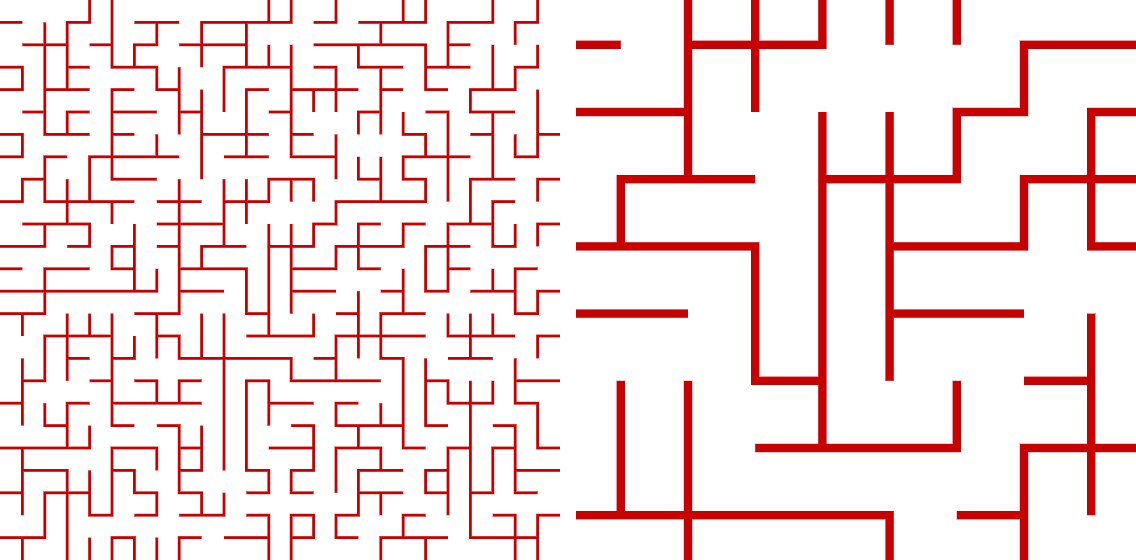
Left, the full canvas; right, a detail of the centre.
Reproduce this pattern procedurally as a WebGL 2 fragment shader.

```glsl
#version 300 es
precision highp float;
precision highp int;
// Draws a square maze of thin red walls on white, one wall per grid post.

uniform vec2 u_resolution;
out vec4 fragColor;

const int   GRID = 25;             // cells along one side
const float HALF_WIDTH = 0.0625;   // half wall thickness, in cells
const int   WALK_STEPS = 14;       // longest closed loop that is opened
const uint  SEED = 71u;
const vec3  PAPER = vec3(1.0);
const vec3  WALL = vec3(0.78, 0.005, 0.005);

uint hash(ivec2 post) {
    uint h = uint(post.x + 64) * 0x9E3779B1u ^ uint(post.y + 64) * 0x85EBCA77u ^ SEED;
    h = (h ^ (h >> 15)) * 0x2C1B3C6Du;
    h = (h ^ (h >> 12)) * 0x297A2D39u;
    return h ^ (h >> 15);
}

// Directions 0..3: right, up, left, down
ivec2 stepFor(int direction) {
    int side = 1 - (direction & 2);
    return (direction & 1) == 0 ? ivec2(side, 0) : ivec2(0, side);
}

int firstChoice(ivec2 post) {
    return int(hash(post) >> 30);
}

// Follows the walls from a post; tells if they return to it,
// and if the post has the lowest hash on the way.
bool returnsHome(ivec2 post, int direction, out bool lowest) {
    uint rank = hash(post);
    ivec2 current = post + stepFor(direction);
    lowest = true;
    for (int i = 0; i < WALK_STEPS; i++) {
        if (current == post) return true;
        uint other = hash(current);
        if (other < rank) lowest = false;
        current += stepFor(int(other >> 30));
    }
    return false;
}

// Wall direction of a post, turned aside where it would close a loop
int wallDirection(ivec2 post) {
    int direction = firstChoice(post);
    bool lowest;
    if (!returnsHome(post, direction, lowest) || !lowest) return direction;
    for (int turn = 1; turn < 4; turn++) {
        int candidate = (direction + turn) & 3;
        if (!returnsHome(post, candidate, lowest)) return candidate;
    }
    return direction;
}

// Distance to a bar along x that spans from low to high
float barDistance(vec2 p, float low, float high) {
    return max(abs(p.y) - HALF_WIDTH, max(p.x - high, low - p.x));
}

void main() {
    float shortSide = min(u_resolution.x, u_resolution.y);
    vec2 position = gl_FragCoord.xy / shortSide * float(GRID);
    float pixel = float(GRID) / shortSide;
    ivec2 post = ivec2(floor(position + 0.5));
    vec2 local = position - vec2(post);

    // Walls touching the nearest post; none run along the canvas edge
    bool wall[4];
    int own = wallDirection(post);
    for (int d = 0; d < 4; d++) {
        int across = (d & 1) == 0 ? post.y : post.x;
        bool inside = across > 0 && across < GRID;
        int facing = wallDirection(post + stepFor(d));
        wall[d] = inside && (own == d || facing == (d ^ 2));
    }
    bool horizontal = wall[0] || wall[2];
    bool vertical = wall[1] || wall[3];

    // Free ends stop at the post, corners are filled out
    float corner = horizontal && vertical ? HALF_WIDTH : 0.0;
    float dist = 1.0;
    if (horizontal)
        dist = barDistance(local, wall[2] ? -1.0 : -corner, wall[0] ? 1.0 : corner);
    if (vertical)
        dist = min(dist, barDistance(local.yx, wall[3] ? -1.0 : -corner, wall[1] ? 1.0 : corner));

    float ink = clamp(0.5 - dist / pixel, 0.0, 1.0);
    fragColor = vec4(mix(PAPER, WALL, ink), 1.0);
}
```
